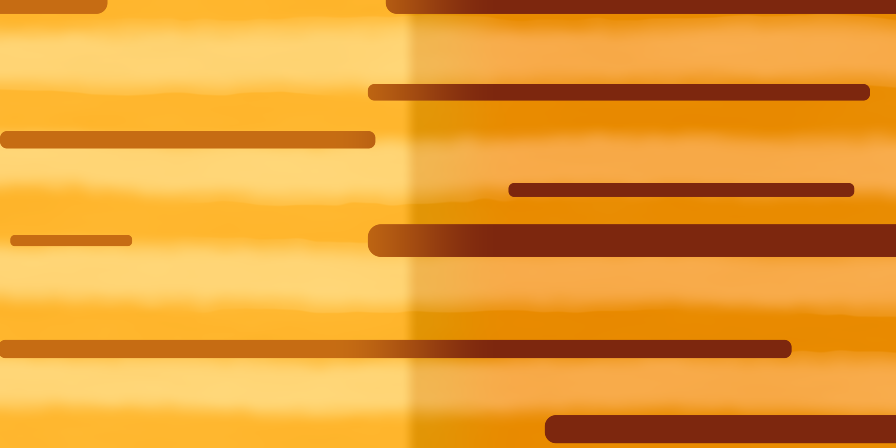
Write a WebGL 2 fragment shader that draws this background.

```glsl
#version 300 es
precision highp float;

uniform vec2 u_resolution;
out vec4 fragColor;

float hash(vec2 p) {
    return fract(sin(dot(p, vec2(127.1, 311.7))) * 43758.5453);
}

float noise(vec2 p) {
    vec2 i = floor(p);
    vec2 f = fract(p);
    f = f * f * (3.0 - 2.0 * f);
    return mix(mix(hash(i), hash(i + vec2(1.0, 0.0)), f.x),
               mix(hash(i + vec2(0.0, 1.0)), hash(i + 1.0), f.x), f.y);
}

float fbm(vec2 p) {
    float sum = 0.0;
    float amplitude = 0.5;
    for (int i = 0; i < 4; i++) {
        sum += amplitude * noise(p);
        p = p * 2.03 + 7.1;
        amplitude *= 0.5;
    }
    return sum;
}

float roundedBox(vec2 p, vec2 halfSize, float radius) {
    vec2 q = abs(p) - halfSize + radius;
    return length(max(q, 0.0)) + min(max(q.x, q.y), 0.0) - radius;
}

// Pale horizontal bands, soft in places and crisp in others
float paleBands(vec2 p) {
    float drift = (fbm(p * vec2(2.2, 5.0)) - 0.47) * 0.05;
    float ripple = (noise(p * vec2(24.0, 9.0)) - 0.5) * 0.007;
    float wave = 0.5 + 0.5 * cos(6.28318 * (p.y + drift + ripple - 0.875) / 0.245);
    float soft = smoothstep(0.12, 0.95, wave);
    float crisp = smoothstep(0.25, 0.31, wave) * (0.3 + 0.7 * soft);
    float crispness = smoothstep(0.5, 0.75, noise(p * vec2(2.6, 8.0) + 3.7));
    return mix(soft, crisp, crispness * 0.8);
}

void main() {
    vec2 p = gl_FragCoord.xy / u_resolution.y;
    p.x *= 2.0 * u_resolution.y / u_resolution.x;
    float pixel = 1.0 / u_resolution.y;

    // Sunny left side and deeper orange right side
    float pale = paleBands(p);
    float cloud = (fbm(p * vec2(3.0, 9.0) + 20.0) - 0.47) * 0.06;
    vec3 sunny = mix(vec3(1.0, 0.715, 0.18), vec3(1.0, 0.835, 0.46), pale);
    vec3 amber = mix(vec3(0.913, 0.545, 0.0), vec3(0.972, 0.67, 0.29), pale);
    float side = smoothstep(0.895, 0.935, p.x);
    vec3 color = mix(sunny, amber, side) + cloud * vec3(0.2, 0.6, 1.0);

    // Olive shade fading away to the right of the seam
    float shade = side * (1.0 - smoothstep(0.92, 1.16, p.x));
    color += shade * vec3(-0.025, 0.045, 0.03);

    // Bars: left end, right end, centre height, half thickness
    vec4 bars[9] = vec4[9](
        vec4(-0.1, 0.24, 1.0, 0.031),
        vec4(0.861, 2.1, 1.0, 0.031),
        vec4(0.821, 1.942, 0.794, 0.0185),
        vec4(0.0, 0.838, 0.688, 0.0195),
        vec4(1.135, 1.907, 0.576, 0.0155),
        vec4(0.023, 0.295, 0.463, 0.0125),
        vec4(0.821, 2.1, 0.463, 0.0365),
        vec4(-0.004, 1.767, 0.221, 0.0205),
        vec4(1.216, 2.1, 0.042, 0.0315));
    float coverage = 0.0;
    for (int i = 0; i < 9; i++) {
        vec4 bar = bars[i];
        vec2 center = vec2(0.5 * (bar.x + bar.y), bar.z);
        vec2 halfSize = vec2(0.5 * (bar.y - bar.x), bar.w);
        float d = roundedBox(p - center, halfSize, 0.8 * bar.w);
        coverage = max(coverage, 1.0 - smoothstep(-0.5 * pixel, 0.5 * pixel, d));
    }

    // Copper turning to deep russet across the seam
    vec3 copper = vec3(0.775, 0.425, 0.075);
    vec3 russet = vec3(0.49, 0.153, 0.055);
    vec3 barColor = mix(copper, russet, smoothstep(0.74, 1.12, p.x));
    color = mix(color, barColor, coverage);

    fragColor = vec4(clamp(color, 0.0, 1.0), 1.0);
}
```
